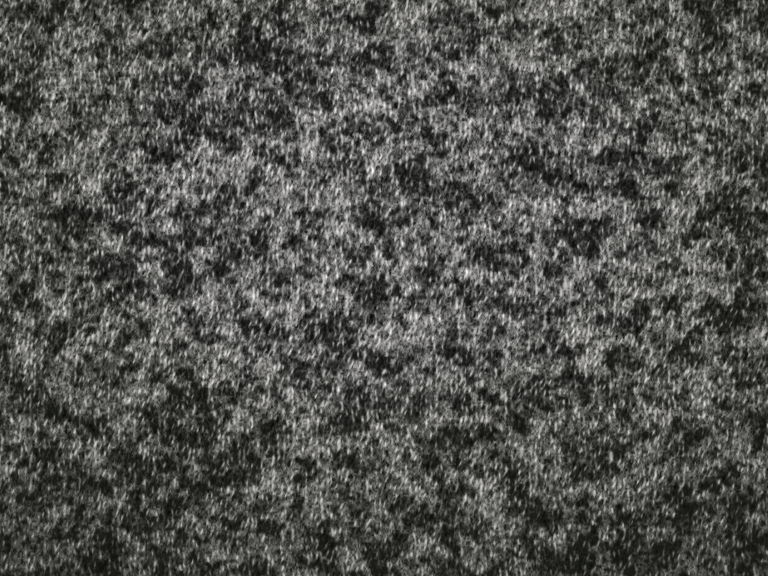
Write a WebGL 2 fragment shader that draws this texture.

```glsl
#version 300 es
precision highp float;

uniform vec2 u_resolution;
out vec4 fragColor;

#define STITCH_CELL vec2(0.0086, 0.0130)
#define FLECK_RADIUS vec2(0.0021, 0.0053)
#define FLECK_LEAN 0.14
#define HEATHER_FREQ vec2(29.0, 34.0)
#define FIBRE_FREQ vec2(270.0, 200.0)
#define BASE_TONE 0.105
#define HEATHER_GAIN 0.28
#define FLECK_GAIN 0.56
#define FIBRE_GAIN 0.36
#define LIGHT_CENTRE vec2(0.50, 0.64)
#define LIGHT_PEAK 1.25
#define LIGHT_FALLOFF vec2(0.85, 0.95)

vec3 hash3(vec2 cell) {
    vec3 q = fract(cell.xyx * vec3(0.1031, 0.1030, 0.0973));
    q += dot(q, q.yxz + 33.33);
    return fract((q.xxy + q.yzz) * q.zyx);
}

float valueNoise(vec2 p) {
    vec2 cell = floor(p);
    vec2 f = fract(p);
    f = f * f * (3.0 - 2.0 * f);
    float low = mix(hash3(cell).x, hash3(cell + vec2(1, 0)).x, f.x);
    float high = mix(hash3(cell + vec2(0, 1)).x, hash3(cell + vec2(1, 1)).x, f.x);
    return mix(low, high, f.y);
}

// Small ragged patches of light and dark yarn, each octave turned.
float heatherPatches(vec2 p) {
    vec2 q = mat2(0.88, 0.47, -0.47, 0.88) * (p * HEATHER_FREQ);
    float sum = 0.0;
    float total = 0.0;
    float weight = 0.36;
    for (int i = 0; i < 3; i++) {
        sum += weight * valueNoise(q);
        total += weight;
        weight *= 0.9;
        q = mat2(1.55, -1.20, 1.20, 1.55) * q + 17.3;
    }
    return smoothstep(0.26, 0.74, sum / total);
}

// Elongated light flecks and dark slits with uneven lean, on a staggered grid.
float stitchFlecks(vec2 p) {
    vec2 home = floor(p / STITCH_CELL);
    float sum = 0.0;
    for (int y = -1; y <= 1; y++) {
        for (int x = -1; x <= 1; x++) {
            vec2 cell = home + vec2(x, y);
            vec3 rnd = hash3(cell + 71.0);
            float stagger = 0.3 * (mod(cell.x, 2.0) - 0.5);
            vec2 centre = cell + 0.5 + (rnd.xy - 0.5) * vec2(0.6, 0.5);
            centre.y += stagger;
            vec2 d = p - centre * STITCH_CELL;
            d.x -= d.y * (FLECK_LEAN + 0.6 * (rnd.y - 0.5));
            d /= FLECK_RADIUS * (0.8 + 0.4 * rnd.x);
            sum += mix(-0.35, 1.0, rnd.z) * exp(-dot(d, d));
        }
    }
    return sum;
}

// Fine fuzz, slightly stretched along the stitches.
float fibreGrain(vec2 p) {
    p.x -= 0.5 * FLECK_LEAN * p.y;
    vec2 q = p * FIBRE_FREQ;
    return mix(valueNoise(q), valueNoise(q * 1.7 + 41.7), 0.45) - 0.5;
}

void main() {
    vec2 uv = gl_FragCoord.xy / u_resolution;
    vec2 p = gl_FragCoord.xy / u_resolution.y;

    // Gentle sag of the knitted rows and columns.
    vec2 cloth = p + 0.005 * sin(p.yx * vec2(7.0, 5.0) + vec2(0.4, 1.7))
                   + 0.0015 * sin(p.yx * vec2(23.0, 19.0));

    float heather = heatherPatches(cloth);
    float tone = BASE_TONE + HEATHER_GAIN * heather;
    tone += FLECK_GAIN * stitchFlecks(cloth) * (0.70 + 0.40 * heather);
    tone += FIBRE_GAIN * fibreGrain(cloth) * (0.60 + 0.80 * heather);

    // Light pooled above the middle, fading to the corners.
    vec2 offset = uv - LIGHT_CENTRE;
    float light = LIGHT_PEAK - dot(LIGHT_FALLOFF, offset * offset);
    tone *= light;

    // Soft shoulder on the brightest fibres, soft floor in the gaps.
    tone -= 0.45 * max(tone - 0.58, 0.0);
    tone += 0.50 * max(0.12 - tone, 0.0);
    tone = max(tone, 0.04);

    // Greenish shadows, warm highlights and a cooler lit centre.
    vec3 tint = mix(vec3(-0.004, 0.004, -0.014), vec3(0.006, 0.001, -0.014), min(tone * 1.6, 1.0));
    tint.b += 0.008 * smoothstep(0.95, 1.25, light);
    fragColor = vec4(clamp(tone + tint, 0.0, 1.0), 1.0);
}
```
